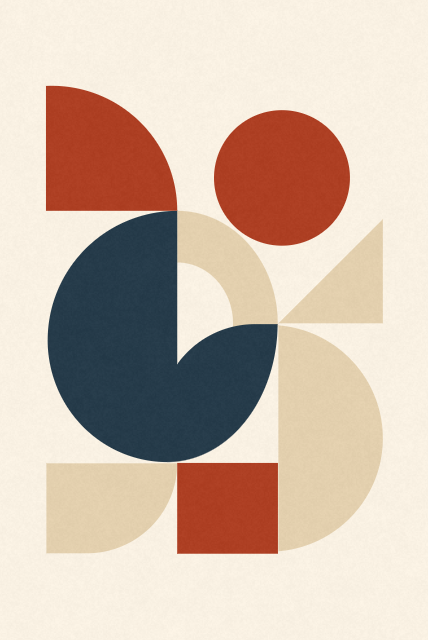
A Shadertoy shader for this background:

```glsl
// Geometric poster: arcs, discs and blocks in red, navy and sand on cream paper.

float hash(vec2 p) {
    vec3 q = fract(vec3(p.xyx) * 0.1031);
    q += dot(q, q.yzx + 33.33);
    return fract((q.x + q.y) * q.z);
}

float noise(vec2 p) {
    vec2 i = floor(p), f = fract(p);
    f = f * f * (3.0 - 2.0 * f);
    return mix(mix(hash(i), hash(i + vec2(1, 0)), f.x),
               mix(hash(i + vec2(0, 1)), hash(i + vec2(1, 1)), f.x), f.y);
}

float circle(vec2 p, vec2 center, float radius) {
    return length(p - center) - radius;
}

float ellipse(vec2 p, vec2 center, vec2 radii) {
    return (length((p - center) / radii) - 1.0) * min(radii.x, radii.y);
}

float box(vec2 p, vec2 center, vec2 halfSize) {
    vec2 d = abs(p - center) - halfSize;
    return max(d.x, d.y);
}

// Quadrant with one corner rounded towards +x and +y.
float roundedCorner(vec2 q, float radius) {
    return length(max(q, 0.0)) - radius;
}

void paint(inout vec3 color, vec3 ink, float dist, float pixel) {
    color = mix(color, ink, clamp(0.5 - dist / pixel, 0.0, 1.0));
}

void mainImage(out vec4 fragColor, in vec2 fragCoord) {
    // Canvas is 1 wide and 1.5 tall.
    vec2 p = fragCoord / iResolution.xy * vec2(1.0, 1.5);
    float pixel = 1.5 / iResolution.y;

    vec3 cream = vec3(0.977, 0.945, 0.890);
    vec3 sand = vec3(0.890, 0.814, 0.682);
    vec3 red = vec3(0.680, 0.247, 0.137);
    vec3 navy = vec3(0.148, 0.232, 0.290);
    vec3 color = cream;

    // Sand arch
    vec2 archCenter = vec2(0.4141, 0.7422);
    float arch = max(ellipse(p, archCenter, vec2(0.2348, 0.2637)),
                     -ellipse(p, archCenter, vec2(0.1303, 0.1426)));
    arch = max(arch, max(0.4141 - p.x, 0.734 - p.y));
    paint(color, sand, arch, pixel);

    // Sand triangle and half disc
    vec2 t = p - vec2(0.6504, 0.7422);
    float triangle = max(max(t.x - 0.2441, -t.y), (t.y - t.x) * 0.7071);
    paint(color, sand, triangle, pixel);
    float halfDisc = max(0.6504 - p.x, circle(p, vec2(0.6289, 0.4727), 0.2656));
    paint(color, sand, halfDisc, pixel);

    // Sand block with a rounded lower right corner
    float block = max(max(0.1084 - p.x, p.y - 0.4141),
                      roundedCorner(vec2(p.x - 0.2031, 0.4141 - p.y), 0.2109));
    paint(color, sand, block, pixel);

    // Red quarter disc, disc and block
    float quarter = max(circle(p, vec2(0.1211, 1.0059), 0.2930),
                        max(0.1074 - p.x, 1.0059 - p.y));
    paint(color, red, quarter, pixel);
    paint(color, red, circle(p, vec2(0.6588, 1.0830), 0.1588), pixel);
    paint(color, red, box(p, vec2(0.5317, 0.3086), vec2(0.1177, 0.1064)), pixel);

    // Navy body: three joined arcs, cut by a vertical edge and a shoulder
    float body;
    if (p.x > 0.3906 && p.y < 0.7422)
        body = ellipse(p, vec2(0.3906, 0.7422), vec2(0.2580, 0.3252));
    else if (p.y > 0.7031)
        body = circle(p, vec2(0.4141, 0.7031), 0.3027);
    else
        body = ellipse(p, vec2(0.3906, 0.7031), vec2(0.2793, 0.2861));
    float shoulder = roundedCorner(vec2(0.5957 - p.x, p.y - 0.5176), 0.2227);
    body = max(body, min(p.x - 0.4141, shoulder));
    body = max(body, p.x - 0.6490);
    paint(color, navy, body, pixel);

    // Paper grain: fine speckle over soft mottling
    float grain = (noise(p * 330.0) - 0.5) * 0.022
                + (noise(p * 110.0 + 17.0) - 0.5) * 0.010
                + (noise(p * 24.0 + 5.0) - 0.5) * 0.006;
    fragColor = vec4(color + grain, 1.0);
}
```
